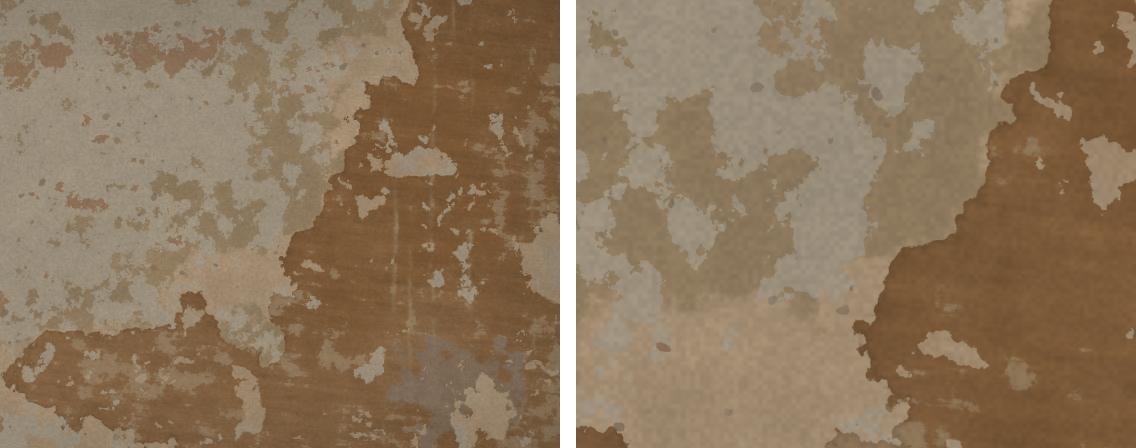
Left, the full canvas; right, a detail of the centre.
Write a WebGL 2 fragment shader that draws this texture.

```glsl
#version 300 es
precision highp float;

uniform vec2 u_resolution;
out vec4 fragColor;

const vec3 CHALK = vec3(0.607, 0.565, 0.492);
const vec3 PEACH = vec3(0.625, 0.54, 0.435);
const vec3 TAN = vec3(0.555, 0.475, 0.365);
const vec3 BROWN = vec3(0.465, 0.335, 0.205);
const vec3 PALE_BROWN = vec3(0.515, 0.395, 0.275);
const vec3 RUST = vec3(0.525, 0.41, 0.305);
const vec3 SLATE = vec3(0.475, 0.41, 0.345);
const float EDGE_ROUGHNESS = 0.17;
const float ISLAND_CELLS = 8.0;
const float ISLAND_CHANCE = 0.42;
const float CRUMB_CELLS = 24.0;
const float SPECK_CELLS = 24.0;
const float GRAIN = 0.045;

float hash(vec2 p) {
  vec3 q = fract(vec3(p.xyx) * 0.1031);
  q += dot(q, q.yzx + 33.33);
  return fract((q.x + q.y) * q.z);
}

float noise(vec2 p) {
  vec2 i = floor(p), f = fract(p);
  f = f * f * (3.0 - 2.0 * f);
  return mix(mix(hash(i), hash(i + vec2(1, 0)), f.x),
             mix(hash(i + vec2(0, 1)), hash(i + vec2(1, 1)), f.x), f.y);
}

// Signed fractal noise, roughly -0.7 to 0.7
float fbm(vec2 p, float gain) {
  float sum = 0.0, amp = 0.5;
  for (int i = 0; i < 6; i++) {
    sum += amp * (2.0 * noise(p) - 1.0);
    p = mat2(1.6, 1.2, -1.2, 1.6) * p + 17.3;
    amp *= gain;
  }
  return sum;
}

// Antialiased step at zero
float cover(float v) {
  float w = clamp(0.7 * fwidth(v), 0.002, 0.15);
  return smoothstep(-w, w, v);
}

float glow(vec2 p, vec2 centre, vec2 radii) {
  vec2 d = (p - centre) / radii;
  return exp(-dot(d, d));
}

float blob(vec2 p, vec2 centre, vec2 radii) {
  return 1.0 - length((p - centre) / radii);
}

float capsule(vec2 p, vec2 a, vec2 b) {
  vec2 d = b - a;
  return length(p - a - d * clamp(dot(p - a, d) / dot(d, d), 0.0, 1.0));
}

// Scattered round cells; positive inside
float scatter(vec2 p, float chance, float minSize, float maxSize, float seed) {
  vec2 cell = floor(p);
  float best = -1.0;
  for (int y = -1; y <= 1; y++)
    for (int x = -1; x <= 1; x++) {
      vec2 id = cell + vec2(x, y) + seed;
      vec2 centre = cell + vec2(x, y) + 0.2 + 0.6 * vec2(hash(id), hash(id + 41.7));
      float size = mix(minSize, maxSize, pow(hash(id + 83.1), 2.0));
      if (hash(id + 127.9) < chance) best = max(best, size - length(p - centre));
    }
  return best;
}

void main() {
  vec2 p = gl_FragCoord.xy / u_resolution.y;
  float rough = fbm(p * 5.0 + 3.0, 0.54), fine = fbm(p * 26.0 + 11.0, 0.62);
  vec2 warped = p + 0.06 * vec2(fbm(p * 14.0 + 50.0, 0.58), fbm(p * 14.0 + 90.0, 0.58));

  // Where the coating has come away
  float slope = warped.x - 0.61 - 0.55 * (warped.y - 0.35) + 0.06 * glow(p, vec2(0.72, 0.5), vec2(0.1));
  float band = 0.105 - capsule(warped, vec2(0.19, 0.16), vec2(1.0, 0.17));
  float exposed = max(slope, band) + EDGE_ROUGHNESS * rough + 0.02 * fine
                - 0.06 * glow(p, vec2(0.57, 0.37), vec2(0.1, 0.06));

  // Bare brown ground with grain, worn scuffs and runs
  float streak = fbm(vec2(p.x * 9.0 + p.y, p.y * 70.0 + p.x * 8.0), 0.62);
  float low = smoothstep(0.42, 0.2, p.y);
  vec3 ground = mix(BROWN, PALE_BROWN, clamp(0.2 + 0.45 * low + 0.5 * fbm(p * 4.0 + 70.0, 0.6) + 0.3 * fine, 0.0, 1.0));
  ground *= 1.0 + 0.08 * streak;
  float scuff = fine + 0.4 * streak + 0.6 * fbm(p * 4.0 + 31.0, 0.54) - 0.55 + 0.25 * low
              + 0.2 * smoothstep(0.85, 1.25, p.x);
  ground = mix(ground, mix(TAN, CHALK, 0.3), 0.6 * smoothstep(-0.04, 0.2, scuff));
  for (int i = 0; i < 7; i++) {
    float k = float(i);
    float x = 0.86 + 0.39 * hash(vec2(k, 5.0)) + 0.004 * sin(p.y * 9.0 + k) + 0.006 * fine;
    float run = exp(-pow((p.x - x) / 0.005, 2.0));
    float broken = smoothstep(0.4, 0.75, noise(vec2(k * 9.0, p.y * 5.0)));
    ground = mix(ground, TAN, clamp(run * broken * (0.5 + fine), 0.0, 0.8));
  }
  ground *= 1.0 - 0.08 * smoothstep(0.02, 0.0, exposed);

  // Slate stain with a pale heart
  float stain = blob(warped, vec2(1.03, 0.13), vec2(0.16, 0.11)) + 0.9 * fine;
  ground = mix(ground, SLATE, 0.8 * smoothstep(-0.1, 0.2, stain));

  // Flaking coats: tan and peach under chalk
  float peachy = glow(p, vec2(0.54, 0.38), vec2(0.13, 0.08))
               + glow(p, vec2(0.82, 0.86), vec2(0.12, 0.1))
               + glow(p, vec2(0.05, 0.08), vec2(0.3, 0.12))
               + 0.5 * smoothstep(-0.1, -0.01, exposed);
  peachy = smoothstep(0.35, 0.6, peachy + 0.4 * rough + 0.35 * fine);
  vec3 coat = mix(TAN, PEACH, peachy) * (1.0 + 0.06 * fbm(p * 12.0 + 7.0, 0.65));
  float chalky = 0.36 - 0.6 * p.x + 0.25 * (p.y - 0.5) - 0.2 * peachy
               - 0.26 * glow(p, vec2(0.36, 0.43), vec2(0.22, 0.14))
               + 0.25 * glow(p, vec2(0.5, 0.73), vec2(0.18, 0.1))
               + 0.5 * fbm(p * 7.0 + 20.0, 0.58) + 0.75 * fine;
  coat = mix(coat, CHALK * (1.0 + 0.03 * rough), 0.92 * cover(chalky));

  // Rusty chips through the upper coat
  float chips = glow(p, vec2(0.32, 0.88), vec2(0.28, 0.06))
              + 0.8 * glow(p, vec2(0.04, 0.85), vec2(0.09, 0.08))
              + 0.6 * glow(p, vec2(0.17, 0.57), vec2(0.13, 0.03));
  float chip = 0.6 * chips - 0.58 + 0.55 * fbm(p * 10.0 + 61.0, 0.54) + 0.7 * fine;
  coat = mix(coat, RUST, 0.85 * cover(chip));

  // Grey specks in the coat
  float speck = scatter((p + 0.008 * fine) * SPECK_CELLS, 0.25, 0.04, 0.18, 7.0);
  float dull = hash(floor(p * SPECK_CELLS * 0.5));
  coat = mix(coat, SLATE, (0.3 + 0.6 * dull) * cover(speck));

  // Coat remnants left on the bare ground
  float island = scatter(warped * ISLAND_CELLS, ISLAND_CHANCE, 0.05, 0.3, 19.0) + 0.2 * fine;
  float crumb = scatter(warped * CRUMB_CELLS, 0.25, 0.02, 0.3, 53.0) + 0.5 * rough - 0.05;
  island = max(max(island, crumb), blob(warped, vec2(0.92, 0.64), vec2(0.085, 0.04)) + 0.4 * fine);
  island = max(island, blob(warped, vec2(1.23, 0.41), vec2(0.09, 0.09)) + 0.4 * fine);
  island = max(island, blob(warped, vec2(0.535, 0.09), vec2(0.024, 0.08)));
  island = max(island, blob(warped, vec2(1.09, 0.09), vec2(0.06, 0.08)) + 0.9 * fine);
  vec3 remnant = mix(PEACH, CHALK, smoothstep(-0.2, 0.3, fbm(p * 12.0 + 44.0, 0.54)));
  ground = mix(ground, remnant, 0.9 * cover(island));

  // Light falloff and surface grain
  vec3 color = mix(coat, ground, cover(exposed));
  color *= 1.0 - 0.08 * smoothstep(0.8, 1.0, p.y) - 0.06 * smoothstep(0.15, 0.0, p.y);
  color *= 1.0 - 0.07 * smoothstep(1.05, 1.25, p.x);
  color *= 1.0 + GRAIN * (2.0 * noise(p * 280.0) - 1.0) + 0.04 * fine;
  fragColor = vec4(color, 1.0);
}
```
